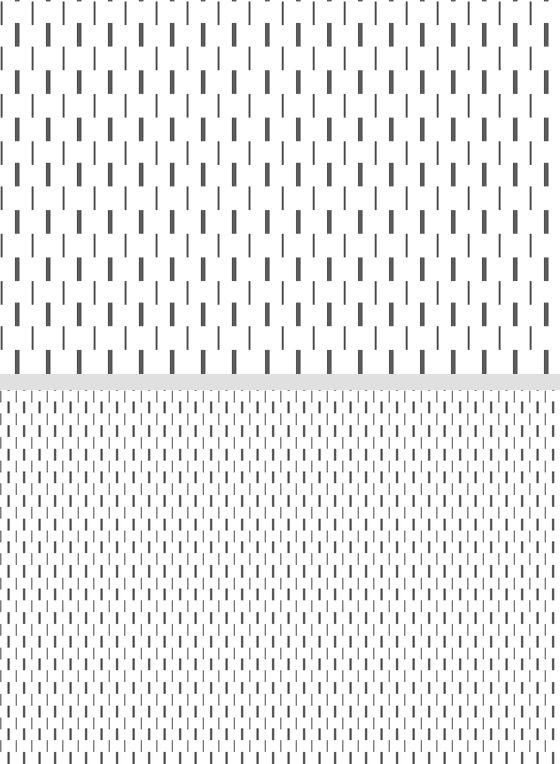
Top, the tile; bottom, the same tile 2 across and 2 down.
A Shadertoy shader for this pattern:

```glsl
#define CANVAS vec2(768.0, 512.0)   // design units across the canvas
#define PITCH 42.5                  // column spacing; 18 columns and one gap fill the width
#define GAP_X 355.0                 // where the columns skip
#define GAP 3.0                     // width of that skip
#define ROWS 16                     // thin and thick rows, alternating
#define DASH 32.4                   // dash length
#define NUDGE 3.0                   // overlap at every sixth row
#define TOP 2.0                     // start of the first row
#define THIN vec2(2.2, 1.3)         // column centre, half width
#define THICK vec2(23.6, 3.1)
#define CORE 0.36
#define RIM 0.28

// Signed offset to the nearest repeat of a centre
float wrapOffset(float x, float period) {
    return x - period * round(x / period);
}

// Antialiased inside of an edge, px is the size of one pixel
float coverage(float d, float px) {
    return 1.0 - smoothstep(-0.7 * px, 0.7 * px, d);
}

// Upper end of a row: even steps, pulled back once every six rows
float rowStart(int row) {
    return TOP + DASH * float(row) - NUDGE * float((row + 5) / 6);
}

void mainImage(out vec4 fragColor, in vec2 fragCoord) {
    vec2 uv = fragCoord / iResolution.xy;
    vec2 p = vec2(uv.x, 1.0 - uv.y) * CANVAS;
    vec2 px = CANVAS / iResolution.xy;

    // Fold the columns, leaving the one wider gap
    float x = p.x - GAP * step(GAP_X, p.x);
    float thinX = abs(wrapOffset(x - THIN.x, PITCH));
    float thickX = abs(wrapOffset(x - THICK.x, PITCH));

    // Coverage of thin (x) and thick (y) rows
    vec2 rows = vec2(0.0);
    for (int i = 0; i < ROWS; i++) {
        float start = rowStart(i);
        // The last dash runs over the seam to meet the first row
        float end = i == ROWS - 1 ? CANVAS.y + TOP : start + DASH;
        float d = abs(wrapOffset(p.y - 0.5 * (start + end), CANVAS.y)) - 0.5 * (end - start);
        float c = coverage(d, px.y);
        if (i % 2 == 0) rows.x = max(rows.x, c);
        else rows.y = max(rows.y, c);
    }

    // Ink: thick dashes are slightly darker toward their sides
    float thin = rows.x * coverage(thinX - THIN.y, px.x);
    float thick = rows.y * coverage(thickX - THICK.y, px.x);
    float thickTone = mix(CORE, RIM, smoothstep(0.3, 0.8, thickX / THICK.y));

    float tone = mix(1.0, RIM, thin);
    tone = mix(tone, thickTone, thick);
    fragColor = vec4(vec3(tone), 1.0);
}
```
